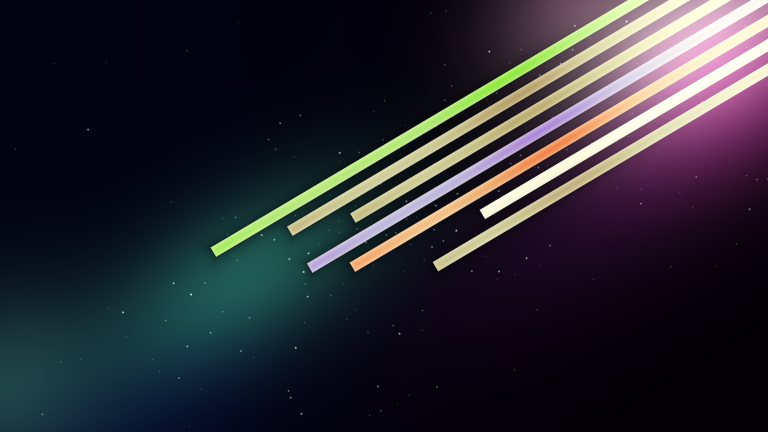
Give the GLSL for this background, as a Shadertoy shader.

```glsl
// Seven pale, tinted bars rise diagonally out of a dark sky towards a pink flare.
// The sky is a sum of Gaussian glows in axes turned along the bars, the bars are
// box distances at even spacing, and the dust is a hashed grid of small dots.

const vec2  BAR_DIR       = vec2(0.860, 0.510);
const int   BAR_COUNT     = 7;
const float BAR_HALF      = 0.0125;
const float BAR_FIRST     = 0.106;    // offset of the top bar across the axis
const float BAR_SPACING   = 0.0485;
const float HEAT_POS      = 1.43;     // where the tints are strongest
const float HEAT_WIDTH    = 0.16;
const float SHADOW_WIDTH  = 0.011;
const float SHADOW_DEPTH  = 0.40;
const float STAR_CELL     = 0.030;
const float STAR_DENSITY  = 0.42;
const float STAR_RADIUS   = 0.0017;

const vec3 SKY_LEFT   = vec3(0.008, 0.010, 0.070);
const vec3 SKY_RIGHT  = vec3(0.012, 0.000, 0.020);
const vec3 TEAL       = vec3(0.115, 0.345, 0.265);
const vec3 CORNER     = vec3(0.105, 0.235, 0.190);
const vec3 NAVY       = vec3(0.000, 0.010, 0.070);
const vec3 PURPLE     = vec3(0.070, 0.020, 0.085);
const vec3 MAGENTA    = vec3(0.400, 0.110, 0.310);
const vec3 MAUVE      = vec3(0.280, 0.190, 0.230);
const vec3 FLARE      = vec3(0.620, 0.570, 0.580);
const vec3 CREAM      = vec3(1.000, 0.990, 0.900);
const vec3 STAR_COLOR = vec3(0.750, 0.850, 0.800);

const float BAR_START[BAR_COUNT] =
    float[](0.637, 0.814, 0.955, 0.810, 0.896, 1.217, 1.062);

const vec3 BAR_BODY[BAR_COUNT] = vec3[](
    vec3(0.72, 0.93, 0.48), vec3(0.82, 0.82, 0.61), vec3(0.82, 0.82, 0.60),
    vec3(0.76, 0.74, 0.88), vec3(0.95, 0.76, 0.53), vec3(1.00, 1.00, 0.91),
    vec3(0.82, 0.82, 0.62));

const vec3 BAR_HEAT[BAR_COUNT] = vec3[](
    vec3(0.57, 0.92, 0.25), vec3(0.72, 0.63, 0.42), vec3(0.74, 0.68, 0.44),
    vec3(0.68, 0.54, 0.85), vec3(0.96, 0.52, 0.28), vec3(1.00, 0.98, 0.88),
    vec3(0.76, 0.69, 0.50));

float hash(vec2 p) {
    return fract(sin(dot(p, vec2(127.1, 311.7))) * 43758.5453);
}

// Elliptical Gaussian in the turned axes
float glow(vec2 q, vec2 centre, vec2 size) {
    vec2 d = (q - centre) / size;
    return exp(-dot(d, d));
}

vec3 sky(vec2 p, vec2 q) {
    vec3 col = mix(SKY_LEFT, SKY_RIGHT, smoothstep(0.2, 1.5, p.x));
    col += TEAL    * glow(q, vec2(0.67,  0.02), vec2(0.36, 0.17));
    col += CORNER  * glow(q, vec2(0.05,  0.09), vec2(0.25, 0.22));
    col += NAVY    * glow(q, vec2(0.31, -0.16), vec2(0.35, 0.16));
    col += PURPLE  * glow(q, vec2(1.39, -0.28), vec2(0.45, 0.20));
    col += MAGENTA * glow(q, vec2(1.89, -0.19), vec2(0.36, 0.19));
    col += MAUVE   * glow(q, vec2(1.66,  0.20), vec2(0.22, 0.13));
    col += FLARE   * glow(q, vec2(1.85, -0.02), vec2(0.33, 0.18));
    return col;
}

// Dust, thickest around the bars
float stars(vec2 p, vec2 q, float px) {
    vec2 cell = floor(p / STAR_CELL);
    vec2 jitter = vec2(hash(cell + 3.1), hash(cell + 7.7));
    vec2 offset = p - (cell + 0.15 + 0.7 * jitter) * STAR_CELL;
    float density = STAR_DENSITY * glow(q, vec2(1.15, -0.04), vec2(0.65, 0.21));
    float present = step(hash(cell + 13.3), density);
    float seed = hash(cell + 21.9);
    float radius = STAR_RADIUS * mix(0.5, 1.0, seed);
    float dot_ = 1.0 - smoothstep(radius - px, radius + px, length(offset));
    return present * dot_ * mix(0.25, 1.0, seed * seed);
}

// Pale rim, tinted core, fading to cream in the flare
vec3 barColor(int i, float u, float inset) {
    float core = smoothstep(0.0, 0.9, inset);
    float spot = (u - HEAT_POS) / HEAT_WIDTH;
    float tip = (u - BAR_START[i]) / 0.12;
    float heat = max(exp(-spot * spot), 0.45 * exp(-tip * tip));
    vec3 tint = mix(BAR_BODY[i], BAR_HEAT[i], heat);
    vec3 rim = mix(tint, CREAM, 0.32);
    return mix(mix(rim, tint, core), CREAM, 0.7 * smoothstep(1.45, 1.95, u));
}

void mainImage(out vec4 fragColor, in vec2 fragCoord) {
    float px = 1.0 / iResolution.y;
    vec2 p = fragCoord * px;
    vec2 q = vec2(dot(p, BAR_DIR), dot(p, vec2(-BAR_DIR.y, BAR_DIR.x)));

    vec3 col = sky(p, q);
    col += STAR_COLOR * stars(p, q, px);

    // Bars, each with a soft shadow on the sky
    for (int i = 0; i < BAR_COUNT; i++) {
        float across = abs(q.y - BAR_FIRST + float(i) * BAR_SPACING);
        float d = max(across - BAR_HALF, BAR_START[i] - q.x);
        float shadow = exp(-max(d, 0.0) / SHADOW_WIDTH);
        col *= 1.0 - SHADOW_DEPTH * shadow * (1.0 - smoothstep(1.3, 1.8, q.x));
        float cover = 1.0 - smoothstep(-0.7 * px, 0.7 * px, d);
        col = mix(col, barColor(i, q.x, -d / BAR_HALF), cover);
    }

    // Flare haze over everything
    col += 0.12 * FLARE * glow(q, vec2(1.88, -0.02), vec2(0.30, 0.17));
    fragColor = vec4(clamp(col, 0.0, 1.0), 1.0);
}
```
